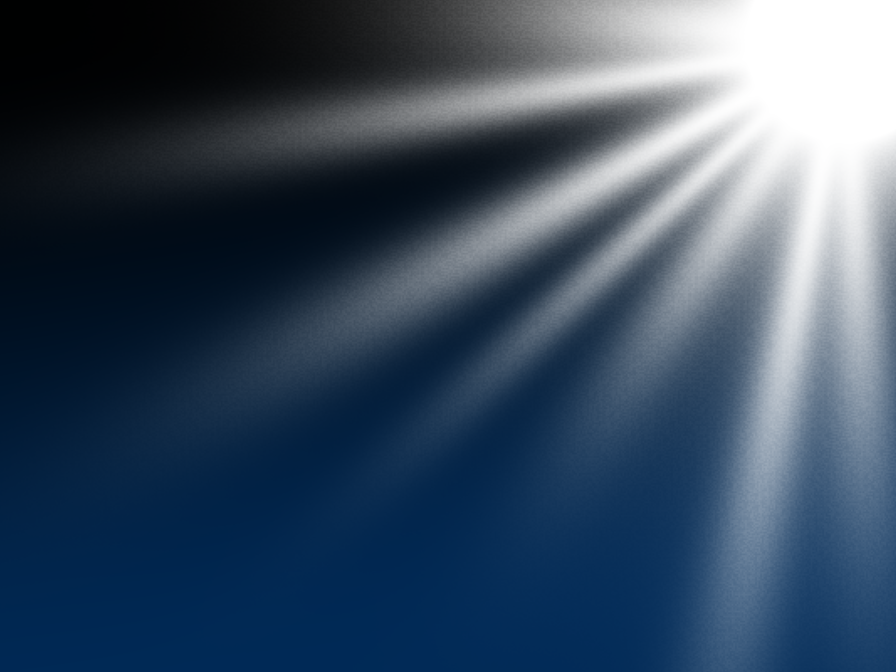
A WebGL 2 fragment shader for this background:

```glsl
#version 300 es
precision highp float;

uniform vec2 u_resolution;
out vec4 outColor;

// Lengths are in canvas heights, angles in radians below the leftward axis.
const vec2 SOURCE = vec2(1.259, 0.9375);
const vec3 NIGHT = vec3(0.0, 0.002, 0.004);
const vec3 DEEP_BLUE = vec3(0.0, 0.162, 0.338);
const vec3 LIGHT = vec3(1.0);
const float SKY_TILT = 0.15;
const float SKY_START = 0.05;
const float SKY_END = 1.09;
const float CORE_RADIUS = 0.27;
const float CORE_GAIN = 1.35;
const float BEAM_ROOT = 0.012;
const float BEAM_FADE = 2.4;
const float GRAIN_CELLS = 400.0;
const float GRAIN_AMOUNT = 0.25;

// Each beam: angle, spread per unit of distance, reach, strength.
const int BEAM_COUNT = 8;
const vec4 BEAMS[BEAM_COUNT] = vec4[](
    vec4(-0.090, 0.220, 0.53, 0.92),
    vec4(0.165, 0.050, 0.77, 0.92),
    vec4(0.512, 0.068, 0.76, 1.00),
    vec4(0.750, 0.042, 0.61, 0.95),
    vec4(0.997, 0.085, 0.54, 0.85),
    vec4(1.383, 0.066, 0.78, 0.95),
    vec4(1.617, 0.085, 0.64, 0.85),
    vec4(1.380, 0.380, 0.60, 0.42)
);

float hash(vec2 p) {
    return fract(sin(dot(p, vec2(127.1, 311.7))) * 43758.5453);
}

float valueNoise(vec2 p) {
    vec2 cell = floor(p);
    vec2 f = fract(p);
    f = f * f * (3.0 - 2.0 * f);
    float low = mix(hash(cell), hash(cell + vec2(1.0, 0.0)), f.x);
    float high = mix(hash(cell + vec2(0.0, 1.0)), hash(cell + vec2(1.0)), f.x);
    return mix(low, high, f.y);
}

float gaussian(float x) {
    return exp(-x * x);
}

vec3 sky(vec2 p) {
    float depth = 1.0 - p.y + SKY_TILT * p.x;
    return mix(NIGHT, DEEP_BLUE, smoothstep(SKY_START, SKY_END, depth));
}

// Screen-blended coverage of the core and all beams.
float lightAt(vec2 p) {
    vec2 toSource = SOURCE - p;
    float dist = length(toSource);
    float angle = atan(toSource.y, toSource.x);
    float core = CORE_GAIN * gaussian(dist / CORE_RADIUS);
    float shade = 1.0 - min(core, 1.0);
    for (int i = 0; i < BEAM_COUNT; i++) {
        vec4 beam = BEAMS[i];
        float width = BEAM_ROOT + beam.y * dist;
        float across = gaussian((angle - beam.x) * dist / width);
        float along = exp(-pow(dist / beam.z, BEAM_FADE));
        shade *= 1.0 - beam.w * across * along;
    }
    return 1.0 - shade;
}

void main() {
    vec2 p = gl_FragCoord.xy / u_resolution.y;
    float light = lightAt(p);

    // Grain is strongest in the half-lit areas.
    float grain = valueNoise(p * GRAIN_CELLS) - 0.5;
    light += grain * GRAIN_AMOUNT * light * (1.0 - light);

    outColor = vec4(mix(sky(p), LIGHT, clamp(light, 0.0, 1.0)), 1.0);
}
```
